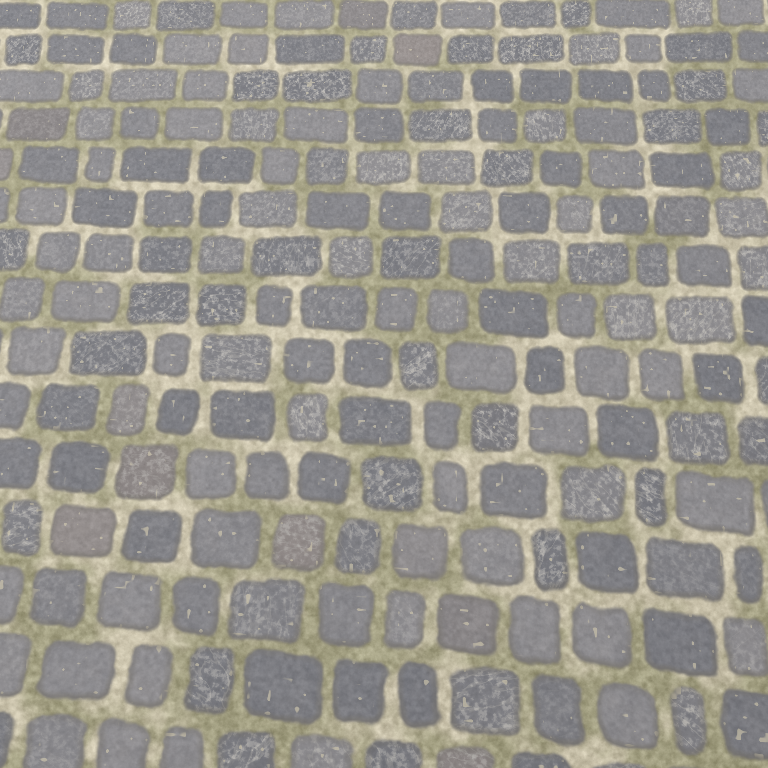
Give the GLSL for this texture, as a three.js fragment shader.

```glsl
// Worn grey setts in sandy, mossy joints, receding gently toward the top.
// Perspective rows are split at jittered joints; every sett is a rounded box
// with a noisy edge, its own tone, and a random amount of veining and wear.

varying vec2 vUv;

const float ROW_FAR = 0.0425;      // row height at the top edge
const float ROW_GROWTH = 0.064;    // increase of row height down the canvas
const float ROW_SHIFT = 0.08;
const float COLS_FAR = 13.8;       // setts across at the top
const float COLS_NEAR = 10.8;      // setts across at the bottom
const float VANISH_X = 0.6;
const float WIDTH_JITTER = 0.46;
const float JOINT = 0.066;         // half joint, as a share of row height
const float CORNER = 0.17;
const float EDGE_ROUGH = 0.11;
const float SOFTNESS = 0.0026;

const vec3 SLATE = vec3(0.485, 0.488, 0.51);
const vec3 GREY = vec3(0.585, 0.577, 0.585);
const vec3 PALE = vec3(0.69, 0.68, 0.665);
const vec3 BROWN = vec3(0.59, 0.55, 0.53);
const vec3 SAND = vec3(0.80, 0.77, 0.68);
const vec3 MOSS = vec3(0.62, 0.61, 0.49);
const vec3 GRIME = vec3(0.47, 0.455, 0.43);

float hash(vec2 p) {
  vec3 q = fract(vec3(p.xyx) * 0.1031);
  q += dot(q, q.yzx + 33.33);
  return fract((q.x + q.y) * q.z);
}

float noise(vec2 p) {
  vec2 i = floor(p), f = fract(p);
  f = f * f * (3.0 - 2.0 * f);
  return mix(mix(hash(i), hash(i + vec2(1.0, 0.0)), f.x),
             mix(hash(i + vec2(0.0, 1.0)), hash(i + 1.0), f.x), f.y);
}

float fbm(vec2 p) {
  float sum = 0.0, amp = 0.5;
  for (int k = 0; k < 4; k++) {
    sum += amp * noise(p);
    p = mat2(1.6, 1.2, -1.2, 1.6) * p + 7.3;
    amp *= 0.5;
  }
  return sum / 0.9375;
}

float roundedBox(vec2 p, vec2 halfSize, float radius) {
  vec2 q = abs(p) - halfSize + radius;
  return length(max(q, 0.0)) + min(max(q.x, q.y), 0.0) - radius;
}

// Position of the joint left of sett i in a row
float jointAt(float i, float row) {
  return i + WIDTH_JITTER * (hash(vec2(i + 60.0, row * 3.7 + 11.0)) - 0.5);
}

void main() {
  vec2 uv = vUv;

  // Perspective rows, tilting more toward the bottom
  float depth = 1.0 - uv.y;
  float t = depth - (0.1 * depth - 0.01) * (uv.x - 0.5);
  t += 0.006 * (noise(vec2(uv.x * 5.0, t * 6.0) + 20.0) - 0.5);
  float rowHeight = ROW_FAR + ROW_GROWTH * t;
  float r = log(rowHeight / ROW_FAR) / ROW_GROWTH + ROW_SHIFT;
  float row = floor(r);

  // Sett within the row
  float cols = mix(COLS_FAR, COLS_NEAR, t);
  float u = (uv.x - VANISH_X) * cols + hash(vec2(row + 5.0, 8.0));
  float i = floor(u);
  if (u < jointAt(i, row)) i -= 1.0;
  else if (u > jointAt(i + 1.0, row)) i += 1.0;
  float left = jointAt(i, row), right = jointAt(i + 1.0, row);
  vec2 id = vec2(i + 40.0, row + 17.0);
  float tone = hash(id), wear = hash(id + 31.7), tint = hash(id + 73.1);

  // Outline in row heights, slightly skewed and ragged
  vec2 p = vec2((u - 0.5 * (left + right)) / (cols * rowHeight), r - row - 0.5);
  vec2 halfSize = vec2(0.5 * (right - left) / (cols * rowHeight), 0.5) - JOINT;
  halfSize -= 0.055 * vec2(hash(id + 9.2), hash(id + 14.6));
  vec2 local = p + id * 9.0;
  vec2 ragged = vec2(fbm(local * 3.5), fbm(local * 3.5 + 50.0)) - 0.5;
  vec2 skew = vec2(tint - 0.4, wear - 0.5) * 0.12;
  float d = roundedBox(p + p.yx * skew + ragged * EDGE_ROUGH, halfSize, CORNER);
  float soft = SOFTNESS / rowHeight;
  float sett = 1.0 - smoothstep(-soft, soft, d);

  // Sett face: tone, mottling, veins, pale scuffs and specks
  float mottle = fbm(local * 5.0);
  float grain = fbm(local * 17.0);
  vec3 stone = mix(SLATE, GREY, smoothstep(0.1, 0.95, tone) * 0.8 + 0.5 * (mottle - 0.4));
  stone = mix(stone, BROWN, 0.6 * smoothstep(0.88, 0.96, tint));
  float angle = 6.2832 * tint;
  vec2 along = mat2(cos(angle), sin(angle), -sin(angle), cos(angle)) * p;
  float vein = abs(fbm(along * vec2(2.5, 7.0) + id * 5.0) - 0.5);
  float rough = smoothstep(0.35, 0.95, wear);
  stone = mix(stone, PALE, rough * (0.5 * (1.0 - smoothstep(0.0, 0.07, vein))
        + 0.55 * smoothstep(0.48, 0.72, grain)));
  stone += 0.11 * (grain - 0.5);
  stone = mix(stone, SAND, 0.7 * smoothstep(0.88, 0.95, noise(local * 11.0 + 90.0)));
  float rim = smoothstep(-0.11, -0.01, d);
  stone = mix(stone, GRIME, rim * (0.35 + 0.3 * smoothstep(-0.2, 0.5, p.y)));

  // Joint fill: sand with moss patches and gritty shadow
  float mossy = smoothstep(0.36, 0.64, fbm(uv * 13.0 + 4.0) + 0.1 * abs(p.y));
  vec3 fill = mix(SAND, MOSS, 0.85 * mossy);
  fill += 0.26 * (fbm(uv * 130.0) - 0.5);
  fill = mix(fill, GRIME, 0.28 * (1.0 - smoothstep(0.0, 0.05, d)));

  // Broad daylight, paler toward the far left
  vec3 color = mix(fill, stone, sett);
  color += 0.045 * (uv.y - 0.4) + 0.02 * (0.5 - uv.x);
  gl_FragColor = vec4(clamp(color, 0.0, 1.0), 1.0);
}
```
